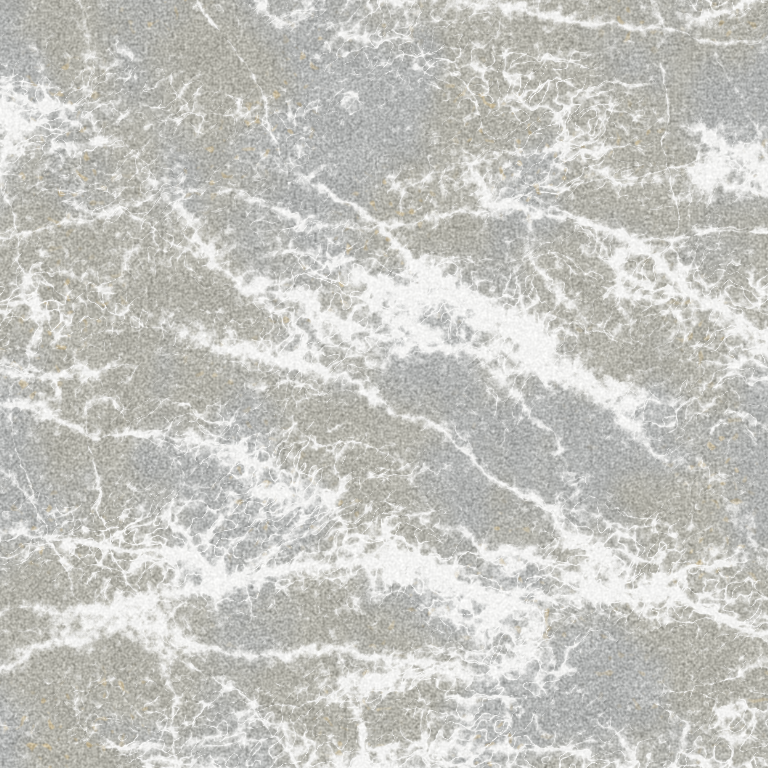
Give the GLSL for this texture, as a Shadertoy shader.

```glsl
// Weathered grey stone crossed by frayed white veins, crackle and fine grain.

const vec3 WARM_GREY = vec3(0.700, 0.695, 0.660);
const vec3 COOL_GREY = vec3(0.695, 0.702, 0.698);
const vec3 VEIN_WHITE = vec3(0.955, 0.955, 0.950);
const vec3 OCHRE_SHIFT = vec3(0.07, 0.02, -0.07);

// Sine hash giving a gradient with components in -1..1
vec2 hash2(vec2 cell) {
    vec2 k = vec2(dot(cell, vec2(127.1, 311.7)), dot(cell, vec2(269.5, 183.3)));
    return 2.0 * fract(sin(k) * 43758.5453) - 1.0;
}

float cornerValue(vec2 cell, vec2 f, vec2 corner) {
    return dot(hash2(cell + corner), f - corner);
}

// Gradient noise centred on zero
float noise(vec2 p) {
    vec2 i = floor(p);
    vec2 f = p - i;
    vec2 u = f * f * f * (f * (f * 6.0 - 15.0) + 10.0);
    float low = mix(cornerValue(i, f, vec2(0, 0)), cornerValue(i, f, vec2(1, 0)), u.x);
    float high = mix(cornerValue(i, f, vec2(0, 1)), cornerValue(i, f, vec2(1, 1)), u.x);
    return mix(low, high, u.y);
}

// Coordinates whose x axis runs along the given angle
vec2 along(vec2 p, float angle) {
    float c = cos(angle);
    float s = sin(angle);
    return vec2(c * p.x + s * p.y, c * p.y - s * p.x);
}

float fbm(vec2 p) {
    float sum = 0.0;
    float amplitude = 1.0;
    for (int i = 0; i < 4; i++) {
        sum += amplitude * noise(p);
        p = along(p, 0.6) * 2.03 + 17.3;
        amplitude *= 0.5;
    }
    return sum;
}

// Bright line along the zero crossings of the noise
float vein(vec2 p, float width) {
    return exp(-abs(noise(p)) / width);
}

// Vein that fades in and out along its length
float brokenVein(vec2 p, vec2 scale, float angle, float width, float seed) {
    vec2 q = along(p, angle) * scale + seed;
    float presence = smoothstep(-0.12, 0.16, noise(q * vec2(0.8, 0.5) + 31.7));
    return presence * vein(q, width);
}

float bands(vec2 p) {
    float level = brokenVein(p, vec2(1.3, 5.5), 0.08, 0.034, 3.4);
    float thin = brokenVein(p, vec2(2.6, 10.0), -0.04, 0.040, 12.6);
    float falling = brokenVein(p, vec2(1.8, 6.0), -0.42, 0.034, 25.3);
    float steep = brokenVein(p, vec2(2.2, 6.5), -1.15, 0.014, 41.8);
    return max(max(level, 0.85 * thin), max(falling, 0.75 * steep));
}

// Network of threads at halving sizes
float crackle(vec2 p) {
    float sum = 0.0;
    float frequency = 11.0;
    for (int i = 0; i < 3; i++) {
        float fi = float(i);
        vec2 q = along(p, -0.25 + 0.5 * fi) * vec2(0.8, 1.25);
        sum += vein(q * frequency + 9.1 * fi, 0.030);
        frequency *= 2.1;
    }
    return sum;
}

void mainImage(out vec4 fragColor, in vec2 fragCoord) {
    vec2 p = fragCoord / iResolution.y;

    // Ragged distortion of every vein
    vec2 coarseWarp = vec2(fbm(p * 5.0), fbm(p * 5.0 + 43.0));
    vec2 fineWarp = vec2(fbm(p * 28.0 + 7.0), fbm(p * 28.0 + 71.0));
    vec2 q = p + 0.040 * coarseWarp + 0.012 * fineWarp;

    // White coverage
    float cloud = fbm(along(q, -0.2) * vec2(2.6, 5.0) + 5.7);
    float fray = fbm(p * 75.0 + 19.0);
    float threads = crackle(q) * clamp(0.8 + 2.2 * cloud, 0.25, 1.5);
    float coverage = 0.85 * bands(q) + 0.42 * threads + 0.50 * cloud + 0.65 * fray;
    float white = smoothstep(0.10, 0.82, coverage);

    // Stone tint with sparse ochre flecks
    float grain = noise(p * 290.0 + 3.3) + 0.6 * noise(p * 150.0 + 57.0);
    float cool = smoothstep(-0.15, 0.25, fbm(p * 4.0 + 83.0));
    float fleck = smoothstep(0.18, 0.42, noise(p * 85.0 + 23.0));
    fleck *= smoothstep(-0.05, 0.30, noise(p * 7.0 + 61.0));
    vec3 stone = mix(WARM_GREY, COOL_GREY, cool) + OCHRE_SHIFT * fleck;
    stone += 0.22 * grain + 0.05 * noise(p * 22.0 + 11.0);

    vec3 color = mix(stone, VEIN_WHITE + 0.08 * grain, white);
    fragColor = vec4(clamp(color, 0.0, 1.0), 1.0);
}
```
